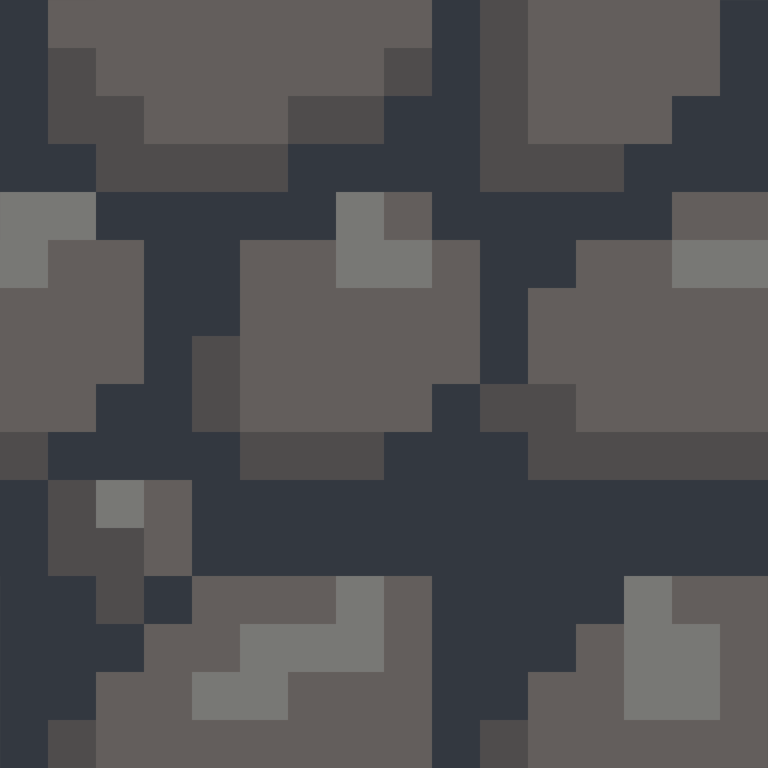
A three.js fragment shader for this texture:

```glsl
varying vec2 vUv;

// Colours
const vec3 MORTAR = vec3(0.20, 0.22, 0.25);
const vec3 STONE = vec3(0.39, 0.37, 0.36);
const vec3 SHADE = vec3(0.31, 0.30, 0.30);
const vec3 GLINT = vec3(0.47, 0.47, 0.46);

// Layout, measured in blocks
const float BLOCKS = 16.0;
const float EDGE = 0.015;
const int STONES = 5;
const vec2 FIRST_STONE = vec2(5.2, 0.0);
const float COLUMN_STEP = 7.7;
const vec2 ROW_STEP = vec2(1.9, 8.8);
const vec2 STONE_RADIUS = vec2(3.42, 4.0);
const float WIDTH_VARIATION = 0.68;
const float ROW_SHRINK = 0.9;
const vec2 PEBBLE_CENTRE = vec2(2.8, 4.8);
const vec2 PEBBLE_RADIUS = vec2(2.0, 1.5);

// Stone form and lighting
const float LEAN = 0.35;
const float WOBBLE = 0.04;
const float GAP = 0.3;
const vec2 SHADE_OFFSET = vec2(-0.8, -1.1);
const vec2 GLINT_CENTRE = vec2(0.05, 0.6);
const vec2 GLINT_RADIUS = vec2(0.45, 0.24);
const float GLINT_TILT = 0.5;

// +1 for wide stones, -1 for narrow ones, alternating like a checker
float stoneKind(float id) {
  if (id > 3.5) return 1.0;
  return (1.0 - 2.0 * mod(id, 2.0)) * (1.0 - 2.0 * floor(id / 2.0));
}

// Position inside a leaning stone, scaled so its rim has length one
vec2 stoneSpace(vec2 p, float id) {
  float row = floor(id / 2.0);
  vec2 centre = FIRST_STONE + vec2(COLUMN_STEP * mod(id, 2.0), 0.0) + ROW_STEP * row;
  vec2 radius = STONE_RADIUS + vec2(WIDTH_VARIATION * stoneKind(id), -ROW_SHRINK * row);
  if (id > 3.5) {
    centre = PEBBLE_CENTRE;
    radius = PEBBLE_RADIUS;
  }
  vec2 d = mod(p - centre + 0.5 * BLOCKS, BLOCKS) - 0.5 * BLOCKS;
  d.x -= LEAN * d.y;
  return d / radius;
}

// Radial distance with an uneven rim from layered sines
float stoneDistance(vec2 p, float id) {
  vec2 n = stoneSpace(p, id);
  float angle = atan(n.y, n.x);
  float wave = sin(3.0 * angle + 2.1 * id) + 0.6 * sin(5.0 * angle + 1.3 * id);
  return length(n) + WOBBLE * wave;
}

vec3 blockColour(vec2 p) {
  // Nearest and second nearest stone
  float nearest = 100.0;
  float second = 100.0;
  float id = 0.0;
  for (int i = 0; i < STONES; i++) {
    float d = stoneDistance(p, float(i));
    if (d < nearest) {
      second = nearest;
      nearest = d;
      id = float(i);
    } else {
      second = min(second, d);
    }
  }
  if (nearest > 1.0 || second - nearest < GAP) return MORTAR;

  // Shaded lower left rim
  if (stoneDistance(p + SHADE_OFFSET, id) > 1.0) return SHADE;

  // Tilted glint near the top
  vec2 g = stoneSpace(p, id) - GLINT_CENTRE;
  g.y -= GLINT_TILT * stoneKind(id) * g.x;
  return length(g / GLINT_RADIUS) < 1.0 ? GLINT : STONE;
}

void main() {
  // Blend the four surrounding blocks over a thin edge
  vec2 grid = vUv * BLOCKS - 0.5;
  vec2 p = floor(grid) + 0.5;
  vec2 blend = smoothstep(0.5 - EDGE, 0.5 + EDGE, fract(grid));
  vec3 lower = mix(blockColour(p), blockColour(p + vec2(1.0, 0.0)), blend.x);
  vec3 upper = mix(blockColour(p + vec2(0.0, 1.0)), blockColour(p + 1.0), blend.x);
  gl_FragColor = vec4(mix(lower, upper, blend.y), 1.0);
}
```
